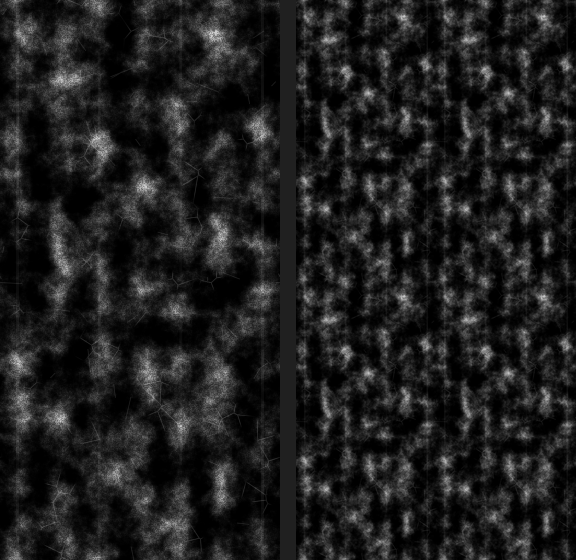
Left, the tile; right, the same tile 2 across and 2 down.
A WebGL 2 fragment shader for this texture:

```glsl
#version 300 es
precision highp float;
// Worn road surface: cloudy gradient noise, brighter in seven soft vertical bands,
// with faint lane paint, sparse Voronoi cracks, loose scratches and fine grain.
// All lattices wrap on whole cell counts, so the tile repeats without a seam.

#define CLOUD_CELLS 6.0      // cloud cells across the width
#define CLOUD_GAIN 0.65      // amplitude kept per octave
#define BANDS 7.0            // vertical wear bands
#define BAND_AMOUNT 0.6
#define TONE_BASE 0.298      // square root of the middle brightness
#define TONE_SPREAD 0.172
#define GRAIN 0.22
#define PAINT 0.065
#define DASHES 3.0
#define CRACK_CELLS 14.0
#define CRACK_LIGHT 0.13
#define SCRATCH_CELLS 9.0

uniform vec2 u_resolution;
out vec4 fragColor;

const float TAU = 6.28318;

// Integer hash of a cell, wrapped on a grid of n by 2n cells.
vec3 hash(vec2 cell, float n, float seed) {
    uvec3 v = uvec3(vec3(mod(cell, vec2(n, 2.0 * n)), seed));
    v = v * 1664525u + 1013904223u;
    v.x += v.y * v.z; v.y += v.z * v.x; v.z += v.x * v.y;
    v ^= v >> 16u;
    v.x += v.y * v.z; v.y += v.z * v.x; v.z += v.x * v.y;
    return vec3(v >> 8u) / 16777216.0;
}

float slope(vec2 cell, vec2 corner, vec2 f, float n, float seed) {
    float angle = TAU * hash(cell + corner, n, seed).x;
    return dot(vec2(cos(angle), sin(angle)), f - corner);
}

float gradientNoise(vec2 p, float n, float seed) {
    p = p * n + hash(vec2(0.0), n, seed + 50.0).xy;
    vec2 c = floor(p), f = fract(p), w = f * f * (3.0 - 2.0 * f);
    vec2 e = vec2(1.0, 0.0);
    return mix(mix(slope(c, e.yy, f, n, seed), slope(c, e.xy, f, n, seed), w.x),
               mix(slope(c, e.yx, f, n, seed), slope(c, e.xx, f, n, seed), w.x), w.y);
}

// Sum of octaves, scaled to roughly unit deviation.
float clouds(vec2 p) {
    float sum = 0.0, amp = 1.0, n = CLOUD_CELLS;
    for (int i = 0; i < 6; i++) {
        sum += amp * gradientNoise(p, n, float(i) + 1.0);
        amp *= CLOUD_GAIN;
        n *= 2.0;
    }
    return sum / 0.278;
}

// Distance to the nearest Voronoi border, in canvas widths.
float crackDistance(vec2 p) {
    p *= CRACK_CELLS;
    vec2 c = floor(p), nearest = vec2(9.0);
    for (int k = 0; k < 9; k++) {
        vec2 g = c + vec2(k % 3 - 1, k / 3 - 1);
        vec2 r = g + hash(g, CRACK_CELLS, 11.0).xy - p;
        if (dot(r, r) < dot(nearest, nearest)) nearest = r;
    }
    float d = 9.0;
    for (int k = 0; k < 25; k++) {
        vec2 g = c + vec2(k % 5 - 2, k / 5 - 2);
        vec2 r = g + hash(g, CRACK_CELLS, 11.0).xy - p, gap = r - nearest;
        if (dot(gap, gap) > 1e-4) d = min(d, dot(0.5 * (r + nearest), normalize(gap)));
    }
    return d / CRACK_CELLS;
}

// Distance to scattered short segments, about one in three cells.
float scratchDistance(vec2 p) {
    p *= SCRATCH_CELLS;
    float d = 9.0;
    for (int k = 0; k < 9; k++) {
        vec2 g = floor(p) + vec2(k % 3 - 1, k / 3 - 1);
        vec3 h = hash(g, SCRATCH_CELLS, 21.0), s = hash(g, SCRATCH_CELLS, 22.0);
        vec2 dir = vec2(cos(TAU * h.z), sin(TAU * h.z)), r = p - g - h.xy;
        float reach = mix(0.08, 0.4, s.y * s.y);
        if (s.x < 0.32) d = min(d, length(r - dir * clamp(dot(r, dir), -reach, reach)));
    }
    return d / SCRATCH_CELLS;
}

// Solid strips near both sides, dashed strips between the lanes.
float lanePaint(vec2 p, float px) {
    float x = abs(p.x - 0.5);
    float solid = 1.0 - smoothstep(-0.5 * px, 0.5 * px, abs(x - 0.4375) - 0.005);
    float strip = 1.0 - smoothstep(-0.5 * px, 0.5 * px, abs(x - 0.146) - 0.005);
    float t = fract(p.y * 0.5 * DASHES + (p.x < 0.5 ? 0.15 : 0.62));
    float along = (abs(t - 0.5) - 0.37) * 2.0 / DASHES;
    return solid + strip * (1.0 - smoothstep(-0.5 * px, 0.5 * px, along));
}

void main() {
    vec2 p = gl_FragCoord.xy / u_resolution * vec2(1.0, 2.0);
    float px = 1.0 / u_resolution.x;

    // Clouds and bands through a square-law tone curve
    float level = 0.9 * clouds(p) + BAND_AMOUNT * cos(TAU * BANDS * (p.x - 0.5));
    float tone = max(TONE_BASE + TONE_SPREAD * level, 0.0);
    float light = tone * tone;

    // Fine grain
    float grain = hash(floor(p * 256.0), 256.0, 31.0).x * 2.0 - 1.0;
    light *= 1.0 + GRAIN * grain;

    // Paint, cracks and scratches
    float wear = 0.75 + 0.6 * gradientNoise(p, 12.0, 41.0);
    light += PAINT * wear * lanePaint(p, px);
    float patches = smoothstep(0.2, 0.36, gradientNoise(p, 8.0, 42.0));
    float crack = patches * (1.0 - smoothstep(0.0, 0.0012 + 0.7 * px, crackDistance(p)));
    float scratch = 0.7 * (1.0 - smoothstep(0.0, 0.0012 + 0.7 * px, scratchDistance(p)));
    light += CRACK_LIGHT * max(crack, scratch);

    fragColor = vec4(vec3(min(light, 0.8)), 1.0);
}
```
